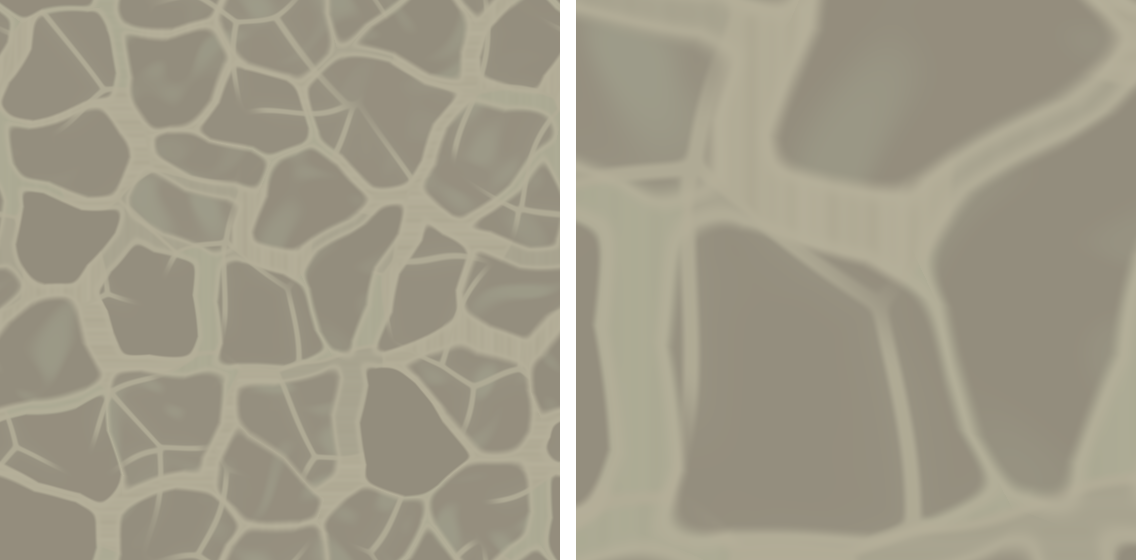
Left: the whole. Right: its middle third, enlarged.
Write a Shadertoy shader that draws this texture.

```glsl
// Flat flagstones in pale mortar: wrapped cellular noise with a varied joint
// width cuts the stones, a second cell layer adds cracks and mortar patches,
// and layered sines bend the outlines, smudge the stones and streak the mortar.

const float TAU = 6.2831853;

vec2 hash2(vec2 cell, float seed) {
    vec2 k = vec2(dot(cell, vec2(127.1, 311.7)), dot(cell, vec2(269.5, 183.3)));
    return fract(sin(k + seed * 17.3) * 43758.55);
}

// Vector from uv to the jittered centre of a cell; the cell hash goes to id
vec2 toCentre(vec2 cell, vec2 uv, vec2 grid, float seed, out vec2 id) {
    id = hash2(mod(cell, grid), seed);
    return (cell + 0.5 + 0.82 * (id - 0.5)) / grid - uv;
}

// x: rounded distance to the joint, yz: hash of the cell; wraps over the unit square
vec3 cells(vec2 uv, vec2 grid, vec2 gap, float roundness, float seed) {
    vec2 base = floor(uv * grid), id, nearId, nearest;
    float best = 9.0;
    for (int j = -2; j <= 2; j++)
    for (int i = -2; i <= 2; i++) {
        vec2 to = toCentre(base + vec2(i, j), uv, grid, seed, id);
        if (dot(to, to) < best) {
            best = dot(to, to);
            nearest = to;
            nearId = id;
        }
    }
    float sum = 0.0;
    for (int j = -2; j <= 2; j++)
    for (int i = -2; i <= 2; i++) {
        vec2 to = toCentre(base + vec2(i, j), uv, grid, seed, id);
        vec2 across = to - nearest;
        if (dot(across, across) < 1e-6) continue;
        float joint = mix(gap.x, gap.y, fract(3.0 * (id.x + nearId.x)));
        float d = dot(0.5 * (to + nearest), normalize(across)) - joint;
        sum += exp(-roundness * d);
    }
    return vec3(-log(sum) / roundness, nearId);
}

// Triangle wave of period 1, from -1 to 1, for angular outlines
vec2 zigzag(vec2 t) {
    return 4.0 * abs(fract(t) - 0.5) - 1.0;
}

// Layered sines along one axis; whole frequencies keep it tiling
float streaks(float t, float phase) {
    t *= TAU;
    return 0.4 * sin(t * 17.0 + phase) + 0.35 * sin(t * 41.0 + phase * 3.0)
         + 0.25 * sin(t * 83.0 + phase * 5.0);
}

void mainImage(out vec4 fragColor, in vec2 fragCoord) {
    vec2 uv = fragCoord / iResolution.xy;

    // Bent outlines
    vec2 bend = 0.007 * sin(TAU * (uv.yx * vec2(3, 4) + uv * vec2(1, 2)) + vec2(0.7, 2.1));
    vec2 kinks = 0.006 * zigzag(uv.yx * vec2(7, 6) + uv * vec2(2, -3));
    vec2 p = uv + bend + kinks;

    vec3 stone = cells(p, vec2(5, 6), vec2(0.003, 0.027), 170.0, 3.0);
    vec3 patches = cells(uv + 1.6 * bend, vec2(7, 6), vec2(0), 600.0, 8.0);
    vec2 stoneRnd = fract(stone.yz * 13.7);
    vec2 patchRnd = fract(patches.yz * 11.3);
    float patchFade = smoothstep(0.0, 0.006, patches.x);

    // Mortar: streaks running one way per patch, some patches darker or greener
    float run = patchRnd.x < 0.5 ? streaks(uv.x, patchRnd.y * TAU) : streaks(uv.y, patchRnd.y * TAU);
    vec3 mortar = vec3(0.695, 0.673, 0.588) + 0.014 * run * patchFade;
    float dark = step(0.74, patchRnd.y) * patchFade;
    mortar = mix(mortar, vec3(0.635, 0.620, 0.545), 0.6 * dark);
    float green = step(patchRnd.y, 0.22) * patchFade;
    mortar = mix(mortar, vec3(0.655, 0.660, 0.570), 0.55 * green);

    // Pale rim hugging the stones
    float rim = exp(-pow((stone.x + 0.005) / 0.005, 2.0));
    mortar = mix(mortar, vec3(0.710, 0.688, 0.602), 0.7 * rim);

    // Stone face: flat, with soft grey-green smudges on some stones
    vec2 q = TAU * (uv + 3.0 * bend);
    float cloud = sin(q.x * 5.0 + 2.0 * sin(q.y * 3.0)) * sin(q.y * 4.0 + 1.5 * sin(q.x * 3.0));
    cloud += 0.4 * sin(q.x * 9.0 - q.y * 7.0 + 2.0 * sin(q.y * 5.0));
    float smudge = smoothstep(0.0, 1.2, cloud) * smoothstep(0.25, 0.8, stoneRnd.x);
    vec3 face = mix(vec3(0.582, 0.557, 0.494), vec3(0.618, 0.612, 0.538), 0.85 * smudge);
    face += 0.012 * (stoneRnd.y - 0.5);

    // Thin pale cracks, fading in and out, with a faint halo
    float present = step(0.35, stoneRnd.y) * smoothstep(-0.9, 0.1, sin(q.x * 3.0 + q.y * 2.0));
    float crack = 1.0 - smoothstep(0.002, 0.0075, patches.x);
    float halo = exp(-max(patches.x, 0.0) / 0.012);
    face = mix(face, vec3(0.640, 0.630, 0.553), 0.35 * halo * present);
    face = mix(face, vec3(0.695, 0.675, 0.590), 0.9 * crack * present);

    // Some stones have crisp edges, others melt into the mortar
    float soft = mix(0.0025, 0.0075, stoneRnd.x);
    float cover = smoothstep(-soft, soft, stone.x);
    fragColor = vec4(mix(mortar, face, cover), 1.0);
}
```
